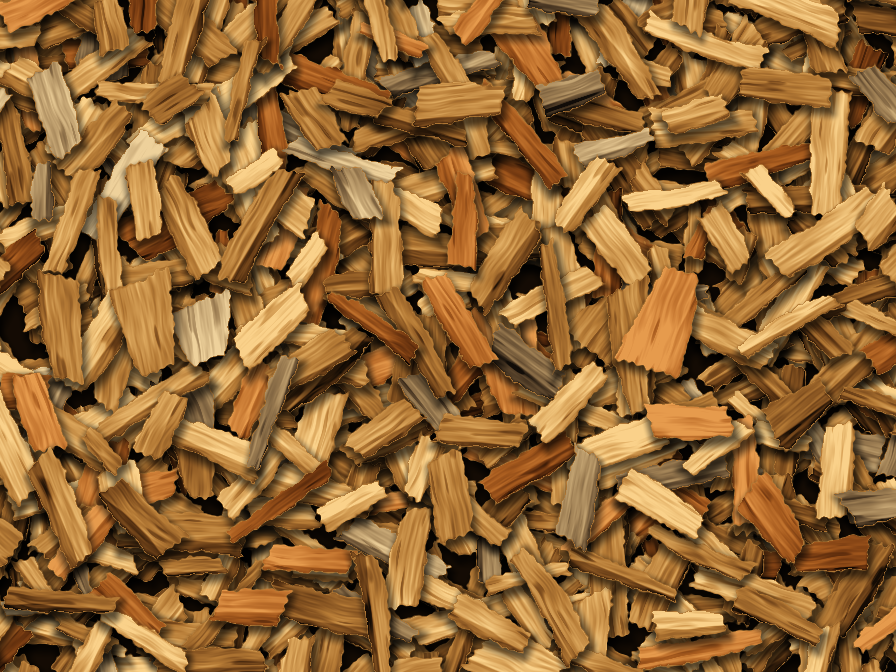
Write a Shadertoy shader that draws this texture.

```glsl
// Sunlit bed of wood chips: layers of jittered cells, searched from the top down.
// Each cell holds one ragged, tapered chip that shades the chips below it; the
// first chip to cover the point is coloured once with faces, grain and cracks.
#define LAYERS 12
#define CELL 0.155
#define CHIP_LENGTH vec2(0.036, 0.095)
#define CHIP_WIDTH vec2(0.012, 0.029)
#define TONE_RANGE vec2(0.42, 0.95)
#define SHADOW_OFFSET vec2(0.003, -0.008)
#define SHADOW_REACH 0.015
#define SHADOW_DEPTH 0.62
#define GRAIN_SCALE vec2(14.0, 230.0)
#define GRAIN_DEPTH 0.40
#define RAGGED 0.006

const vec3 WOOD[6] = vec3[6](
    vec3(0.08, 0.045, 0.015), vec3(0.35, 0.20, 0.07), vec3(0.53, 0.33, 0.13),
    vec3(0.71, 0.48, 0.21), vec3(0.85, 0.64, 0.35), vec3(0.98, 0.82, 0.54));

vec4 hash4(vec3 p) {
    vec4 q = fract(p.xyzx * vec4(0.1031, 0.1030, 0.0973, 0.1099));
    q += dot(q, q.wzxy + 33.33);
    return fract((q.xxyz + q.yzzw) * q.zywx);
}

float hash(vec2 p) {
    vec3 q = fract(p.xyx * 0.1031);
    q += dot(q, q.yzx + 33.33);
    return fract((q.x + q.y) * q.z);
}

float noise(vec2 p) {
    vec2 i = floor(p), f = fract(p);
    f = f * f * (3.0 - 2.0 * f);
    return mix(mix(hash(i), hash(i + vec2(1, 0)), f.x),
               mix(hash(i + vec2(0, 1)), hash(i + vec2(1, 1)), f.x), f.y);
}

// Dark to light wood colour
vec3 woodRamp(float tone) {
    vec3 c = WOOD[0];
    for (int i = 1; i < 6; i++)
        c = mix(c, WOOD[i], clamp(tone * 5.0 - float(i - 1), 0.0, 1.0));
    return c;
}

vec2 toLocal(vec2 p, vec2 axis) {
    return vec2(dot(p, axis), dot(p, vec2(-axis.y, axis.x)));
}

// Slanted, tapered and slightly bent box
float chipDistance(vec2 q, vec2 size, vec4 r) {
    q.y += (r.x - 0.5) * 2.2 * q.x * q.x;
    float along = q.x / size.x;
    q.x += (r.y - 0.5) * q.y;
    size.y *= 1.0 - 0.5 * (r.z - 0.4) * along - 0.12 * along * along;
    vec2 e = abs(q) - size;
    return length(max(e, 0.0)) + min(max(e.x, e.y), 0.0);
}

// Top face, side face, grain, cracks and worn edges
vec3 chipColor(vec2 q, float d, vec2 size, vec4 s, float height, float px) {
    vec2 seed = 60.0 * s.xy + 40.0 * s.zw;
    float wave = noise(q * 24.0 + seed) - 0.5;
    vec2 g = vec2(q.x, q.y + 0.008 * wave);
    float grain = 0.6 * noise(g * GRAIN_SCALE + seed)
                + 0.4 * noise(g * GRAIN_SCALE * vec2(3.0, 2.0) + seed.yx) - 0.5;
    float tone = mix(TONE_RANGE.x, TONE_RANGE.y, s.x) + 0.12 * (height - 0.6);
    tone += GRAIN_DEPTH * grain + 0.16 * wave + (s.w - 0.5) * 0.15 * q.x / size.x;

    float ridge = -size.y * mix(0.15, 1.0, s.y) + 0.006 * wave;
    float side = smoothstep(px, -px, q.y - ridge);
    float lip = smoothstep(0.004, 0.0, abs(q.y - ridge - 0.002));
    tone += 0.06 * lip * (1.0 - side) - side * mix(0.10, 0.36, s.z);

    float crack = smoothstep(0.76, 0.9, noise(g * vec2(18.0, 150.0) + seed + 9.0));
    tone -= 0.24 * crack;
    float rim = smoothstep(-0.005, 0.0, d);
    tone += rim * mix(0.05, -0.15, step(q.y, 0.0));

    vec3 c = woodRamp(tone);
    float gray = dot(c, vec3(0.35, 0.5, 0.15));
    c = mix(c, gray * vec3(1.08, 0.98, 0.78), 0.6 * step(0.92, s.w));
    return c * mix(vec3(1.0), vec3(0.92, 0.74, 0.56), step(s.w, 0.13));
}

void mainImage(out vec4 fragColor, in vec2 fragCoord) {
    vec2 p = fragCoord / iResolution.y;
    float px = 1.0 / iResolution.y;
    float wear = RAGGED * (noise(p * 60.0) + 0.6 * noise(p * 170.0) - 0.8);

    float light = 1.0, remain = 1.0, found = 0.0, height = 0.0, d = 0.0;
    vec3 fringe = vec3(0.0), key = vec3(0.0);
    vec2 q = vec2(0.0), size = vec2(1.0);

    // Four nearby cells per layer, until one chip covers the point
    for (int k = 0; k < LAYERS * 4; k++) {
        float level = float(k / 4);
        vec2 shift = CELL * (7.0 + fract(level * vec2(0.618, 0.381)));
        vec2 id = floor((p + shift) / CELL - 0.5) + vec2(k & 1, (k >> 1) & 1);
        key = vec3(id, level * 3.0 + 1.0);
        vec4 place = hash4(key);
        vec4 shape = hash4(key + 41.0);
        vec2 center = (id + 0.3 + 0.4 * place.xy) * CELL - shift;
        float angle = (place.z - 0.5) * 3.14159;
        vec2 axis = vec2(cos(angle), sin(angle));
        size = vec2(mix(CHIP_LENGTH.x, CHIP_LENGTH.y, place.w),
                    mix(CHIP_WIDTH.x, CHIP_WIDTH.y, shape.w));
        size.y *= 1.0 + 0.45 * step(0.88, shape.z);

        // Splintered outline
        q = toLocal(p - center, axis);
        float tip = max(abs(q.x) / size.x - 0.8, 0.0);
        d = chipDistance(q, size, shape) + wear
          + 0.008 * tip * sin(q.y * 430.0 + 30.0 * shape.x);
        float mask = smoothstep(0.8 * px, -0.8 * px, d);
        height = 1.0 - level / float(LAYERS - 1);
        if (mask > 0.99) {
            found = 1.0;
            break;
        }

        // Soft edge, then the shadow cast on lower chips
        fringe += remain * mask * light * WOOD[3];
        remain *= 1.0 - mask;
        vec2 away = q - toLocal(SHADOW_OFFSET, axis);
        float shade = smoothstep(SHADOW_REACH, -0.006, chipDistance(away, size, shape));
        light *= 1.0 - SHADOW_DEPTH * shade;
    }

    vec3 chip = chipColor(q, d, size, hash4(key + 83.0), height, px);
    vec3 color = mix(WOOD[0], chip, found) * light;
    fragColor = vec4(fringe + remain * color, 1.0);
}
```
